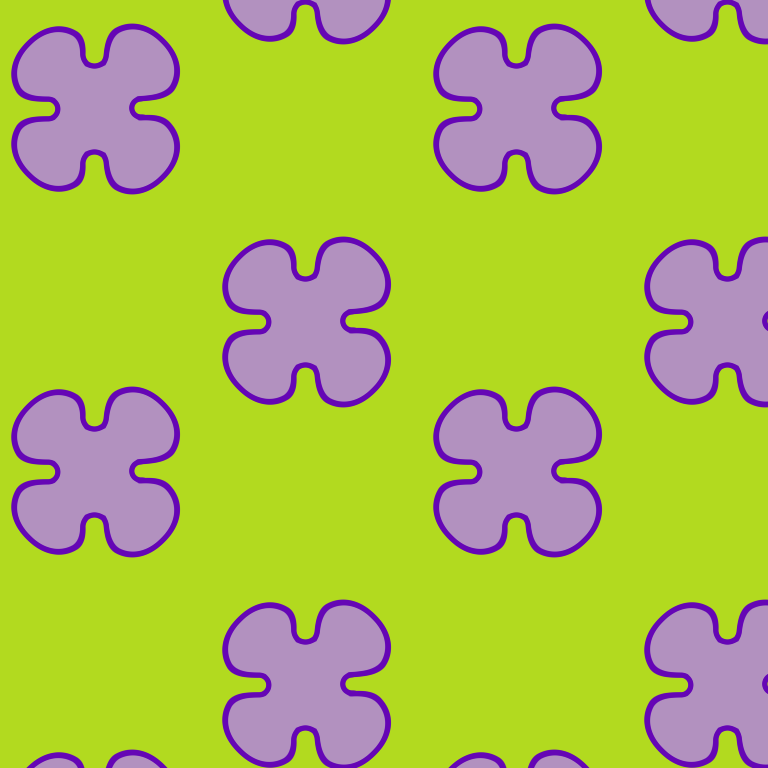
Give the GLSL for this pattern, as a WebGL 1 fragment shader.

```glsl
precision highp float;

uniform vec2 u_resolution;

// Lengths are in design units; CANVAS_UNITS of them span the canvas.
const float CANVAS_UNITS = 768.0;
const vec2 PERIOD = vec2(422.0, 363.0);
const vec2 FIRST_FLOWER = vec2(96.0, 659.0);
const vec2 SECOND_FLOWER = vec2(307.0, 446.0);

const vec2 LEFT_PETAL = vec2(42.0, 40.0);
const vec2 RIGHT_PETAL = vec2(41.3, 42.7);
const vec2 PETAL_RADII = vec2(36.0, 41.0);
const float PETAL_POWER = 2.2;
const float CORE_RADIUS = 52.0;
const float LIP_ROUNDING = 10.0;
const float LINE_WIDTH = 5.3;

const vec3 GROUND = vec3(0.70, 0.855, 0.12);
const vec3 FILL = vec3(0.70, 0.57, 0.75);
const vec3 OUTLINE = vec3(0.395, 0.025, 0.71);

float smoothMax(float a, float b, float k) {
  float h = max(k - abs(a - b), 0.0);
  return max(a, b) + h * h / (4.0 * k);
}

float capsule(vec2 p, vec2 a, vec2 b, float radius) {
  vec2 ab = b - a;
  float t = clamp(dot(p - a, ab) / dot(ab, ab), 0.0, 1.0);
  return length(p - a - t * ab) - radius;
}

// Superellipse with its short axis along the diagonal
float petal(vec2 p) {
  vec2 diagonal = vec2(p.x + p.y, p.y - p.x) * 0.70711;
  vec2 n = pow(abs(diagonal) / PETAL_RADII + 1e-4, vec2(PETAL_POWER));
  return (pow(n.x + n.y, 1.0 / PETAL_POWER) - 1.0) * PETAL_RADII.x;
}

// Four petals on a core, parted by slightly tilted notches
float flower(vec2 p) {
  vec2 folded = abs(p);
  float body = petal(folded - (p.x < 0.0 ? LEFT_PETAL : RIGHT_PETAL));
  body = min(body, length(p) - CORE_RADIUS);

  float notch = capsule(vec2(p.x, folded.y), vec2(-1.5, 54.5), vec2(3.5, 120.0), 11.5);
  notch = min(notch, capsule(p, vec2(-48.0, 0.0), vec2(-120.0, 0.0), 9.8));
  notch = min(notch, capsule(p, vec2(44.8, 1.0), vec2(120.0, 6.5), 9.0));
  return smoothMax(body, -notch, LIP_ROUNDING);
}

vec2 repeatAround(vec2 p, vec2 center) {
  return mod(p - center + 0.5 * PERIOD, PERIOD) - 0.5 * PERIOD;
}

void main() {
  float unitsPerPixel = CANVAS_UNITS / min(u_resolution.x, u_resolution.y);
  vec2 p = gl_FragCoord.xy * unitsPerPixel;

  // Two interleaved flower lattices
  float d = min(flower(repeatAround(p, FIRST_FLOWER)),
                flower(repeatAround(p, SECOND_FLOWER)));

  // Fill, then outline centred on the edge
  float soft = 0.6 * unitsPerPixel;
  float halfLine = 0.5 * LINE_WIDTH;
  vec3 color = mix(FILL, GROUND, smoothstep(-soft, soft, d));
  float line = 1.0 - smoothstep(halfLine - soft, halfLine + soft, abs(d));
  color = mix(color, OUTLINE, line);
  gl_FragColor = vec4(color, 1.0);
}
```
